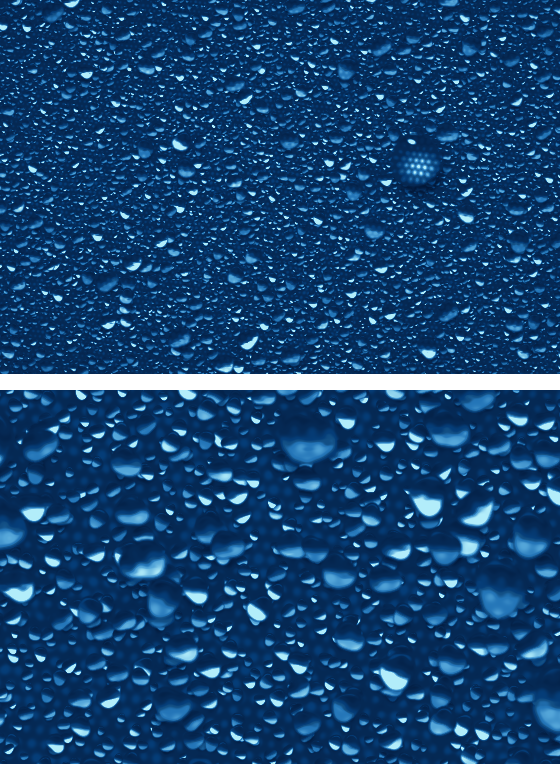
Top, the full canvas; bottom, a detail of the centre.
Write a Shadertoy shader that draws this texture.

```glsl
// Water beads on dark blue woven cloth. Jittered grids of several sizes
// scatter the beads; each has a dim top, a lit lower segment and a soft
// shadow. One large bead magnifies the weave. A tone ramp gives the colour.

const float TAU = 6.2831853;
const int LAYERS = 5;
const vec2 BIG_CENTRE = vec2(1.113, 0.572);
const float BIG_RADIUS = 0.068;

float hash(vec2 p) {
    return fract(sin(dot(p, vec2(127.1, 311.7))) * 43758.5453);
}

vec2 hash2(vec2 p) {
    return vec2(hash(p), hash(p + 37.3));
}

float noise(vec2 p) {
    vec2 i = floor(p), f = fract(p);
    f = f * f * (3.0 - 2.0 * f);
    return mix(mix(hash(i), hash(i + vec2(1, 0)), f.x),
               mix(hash(i + vec2(0, 1)), hash(i + vec2(1, 1)), f.x), f.y);
}

mat2 rotation(float angle) {
    float c = cos(angle), s = sin(angle);
    return mat2(c, s, -s, c);
}

// Coverage of a shape from its signed distance, with a soft edge
float cover(float dist, float edge) {
    return 1.0 - smoothstep(-edge, edge, dist);
}

// Over-under threads, 0 in the gaps to 1 on the raised floats
float weave(vec2 p, float period) {
    vec2 q = rotation(0.12) * p * TAU / period;
    return clamp(0.5 + 0.3 * cos(q.x) * cos(q.y * 0.5) + 0.2 * cos(q.y), 0.0, 1.0);
}

// Cloth tone: threads with uneven dye and light
float cloth(vec2 uv) {
    float threads = weave(uv, 0.0125);
    float mottle = noise(uv * 55.0) * 0.6 + noise(uv * 130.0) * 0.4;
    return 0.12 + 0.15 * threads + 0.13 * mottle;
}

// Lays one small bead over the tone; p is in bead radii
float addBead(float tone, vec2 p, vec2 uv, vec2 seed, float edge) {
    float angle = atan(p.y, p.x);
    float wobble = 0.10 * sin(2.0 * angle + TAU * seed.x)
                 + 0.07 * sin(3.0 * angle + TAU * seed.y);
    float dist = length(p) - 1.0 - wobble;
    float shadow = 1.0 - smoothstep(0.5, 1.4, length(p + vec2(0.0, 0.45)));
    tone *= 1.0 - 0.4 * shadow;

    float slope = (seed.x - 0.5) * 1.3;
    float height = p.y + slope * p.x;
    float body = mix(0.17, 0.50, smoothstep(0.6, -0.6, height));
    body += 0.14 * (weave(uv, 0.016) - 0.5);

    // Lit segment at the foot, and a faint rim of light at the top
    float streak = noise(uv * vec2(110.0, 220.0) + seed * 9.0);
    float lit = cover(height + 0.22 + 0.4 * (streak - 0.5), edge + 0.1)
              * cover(dist + 0.12, edge);
    float power = 0.15 + 0.65 * seed.y * seed.y;
    float rim = cover(abs(dist + 0.2) - 0.06, edge) * smoothstep(0.4, 0.9, p.y);
    body += lit * power + rim * 0.25 * seed.x;
    return mix(tone, body, cover(dist, edge));
}

// Scatters beads over a turned grid of the given cell size
float addLayer(float tone, vec2 uv, float size, float density, float id, float pixel) {
    mat2 turn = rotation(0.5 + id * 1.3);
    vec2 grid = turn * uv / size;
    for (int y = -1; y <= 1; y++)
    for (int x = -1; x <= 1; x++) {
        vec2 cell = floor(grid) + vec2(x, y);
        vec2 key = cell + id * 17.7;
        if (hash(key + 5.1) > density) continue;
        vec2 centre = cell + 0.15 + 0.7 * hash2(key);
        float h = hash(key + 71.9);
        float radius = mix(0.2, 0.43, h * h);
        vec2 p = (grid - centre) * turn / radius;
        float edge = max(0.12, 0.75 * pixel / (radius * size));
        tone = addBead(tone, p, uv, hash2(key + 91.3), edge);
    }
    return tone;
}

// The large bead: dark crown, magnified bright weave, glint and shadow
float addBigBead(float tone, vec2 p, float edge) {
    float shadow = 1.0 - smoothstep(0.5, 1.35, length((p + vec2(-0.1, 0.6)) * vec2(1.0, 1.15)));
    tone *= 1.0 - 0.75 * shadow;
    float dist = length(p * vec2(1.0, 0.98 + 0.12 * p.x)) - 1.0;
    float threads = weave(p * (1.0 - 0.15 * dot(p, p)), 0.24);
    float glow = 1.0 - smoothstep(0.1, 1.0, length((p - vec2(0.14, -0.3)) * vec2(0.95, 1.2)));
    float body = 0.16 + 0.18 * threads + glow * (0.2 + 0.55 * threads);
    body *= 1.0 - 0.4 * smoothstep(0.2, 0.9, p.y);
    vec2 spot = rotation(0.35) * (p - vec2(-0.18, 0.72));
    body += cover(length(spot * vec2(1.0, 1.8)) - 0.16, edge + 0.04);
    return mix(tone, body, cover(dist, edge + 0.05));
}

// Deep navy through clear blue to icy white
vec3 ramp(float t) {
    vec3 c = mix(vec3(0.005, 0.08, 0.20), vec3(0.02, 0.16, 0.33), smoothstep(0.0, 0.22, t));
    c = mix(c, vec3(0.02, 0.24, 0.47), smoothstep(0.22, 0.37, t));
    c = mix(c, vec3(0.07, 0.31, 0.52), smoothstep(0.37, 0.48, t));
    c = mix(c, vec3(0.14, 0.46, 0.72), smoothstep(0.48, 0.63, t));
    c = mix(c, vec3(0.33, 0.65, 0.85), smoothstep(0.63, 0.80, t));
    return mix(c, vec3(0.70, 0.93, 0.98), smoothstep(0.80, 1.0, t));
}

void mainImage(out vec4 fragColor, in vec2 fragCoord) {
    float pixel = 1.0 / iResolution.y;
    vec2 uv = fragCoord * pixel;
    float tone = cloth(uv);
    for (int i = 0; i < LAYERS; i++) {
        float k = float(i);
        tone = addLayer(tone, uv, 0.017 * pow(1.42, k), 0.85 - 0.14 * k, k, pixel);
    }
    tone = addBigBead(tone, (uv - BIG_CENTRE) / BIG_RADIUS, pixel / BIG_RADIUS);

    // Gentle falloff to the corners
    vec2 fromCentre = fragCoord / iResolution.xy - 0.5;
    tone *= 1.04 - 0.35 * dot(fromCentre, fromCentre);
    fragColor = vec4(ramp(tone), 1.0);
}
```
